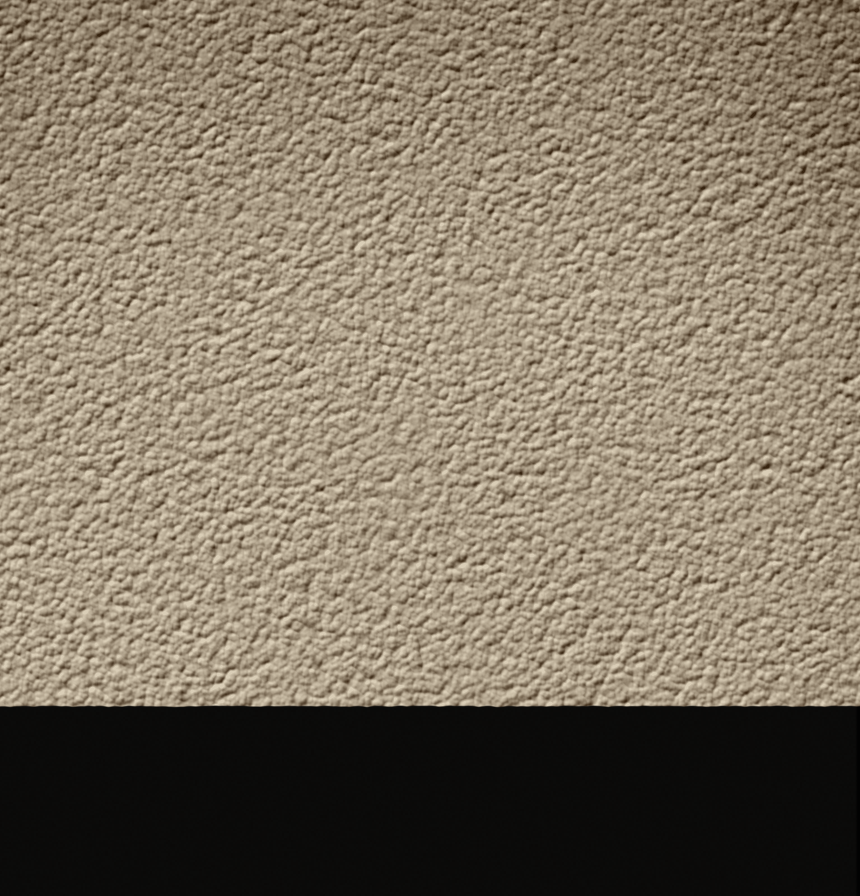
Reproduce this texture procedurally as a Shadertoy shader.

```glsl
// Rough sand-coloured stucco above a plain black band.
// Blended cellular bumps form a height field, lit from the upper left
// by comparing heights a short step apart; soft falloff shades the wall.

vec2 hash2(vec2 cell) {
    vec3 q = fract(cell.xyx * vec3(0.1031, 0.1030, 0.0973));
    q += dot(q, q.yzx + 33.33);
    return fract((q.xx + q.yz) * q.zy);
}

// Smooth cellular noise: high near feature points, low between them
float bumps(vec2 p) {
    vec2 cell = floor(p), local = fract(p);
    float sum = 0.0;
    for (int y = -1; y <= 1; y++) {
        for (int x = -1; x <= 1; x++) {
            vec2 corner = vec2(x, y);
            vec2 d = corner + hash2(cell + corner) - local;
            sum += exp(-7.0 * dot(d, d));
        }
    }
    return log(sum + 0.01) / 7.0;
}

// Crumbs of several sizes, each layer turned to hide its grid
float relief(vec2 p) {
    vec2 turned = mat2(0.8, 0.6, -0.6, 0.8) * p;
    vec2 tilted = mat2(0.92, -0.39, 0.39, 0.92) * p;
    return 0.50 * bumps(turned * vec2(58.0, 72.0))
         + 0.62 * bumps(tilted * vec2(98.0, 112.0) + 17.0)
         + 0.36 * bumps(turned * 168.0 + 41.0)
         + 0.12 * bumps(tilted * 250.0 + 73.0);
}

void mainImage(out vec4 fragColor, in vec2 fragCoord) {
    vec2 uv = fragCoord / iResolution.xy;
    vec2 p = fragCoord / iResolution.y;
    float pixel = 1.0 / iResolution.y;

    // Slope toward the light, with rougher and calmer patches
    float height = relief(p);
    float slope = height - relief(p + vec2(-0.0016, 0.0026));
    float patches = bumps(p * vec2(9.0, 12.0) + 5.0);
    float roughness = 1.0 + 0.4 * (patches + 0.15);

    // Shaded faces fall off more deeply than lit faces rise
    float relit = slope * roughness * (slope < 0.0 ? 2.1 : 1.5);

    // Broad light: dim along the top and right, brightest low on the left
    float light = 0.76 - 0.24 * smoothstep(0.6, 1.08, uv.y);
    light -= 0.14 * smoothstep(0.65, 1.05, uv.x) * smoothstep(0.25, 1.0, uv.y);
    light -= 0.06 * smoothstep(0.12, 0.0, uv.x) * smoothstep(0.4, 0.9, uv.y);
    light -= 0.05 * smoothstep(0.85, 1.0, uv.x);
    light += 0.02 * sin(p.x * 5.0 + 3.0 * p.y) * sin(p.y * 7.0 - p.x);

    // Warm crevices to pale lit faces
    float tone = light + relit + 0.3 * (height + 0.15);
    vec3 wall = mix(vec3(0.33, 0.26, 0.18), vec3(0.80, 0.75, 0.66),
                    clamp(tone, -0.25, 1.12));

    // Black band with faint grain and a darker right rim
    vec3 band = vec3(0.042, 0.040, 0.036) + 0.006 * (hash2(floor(p * 400.0)).x - 0.5);
    band *= 1.0 - 0.8 * smoothstep(0.994, 0.998, uv.x);

    // Slightly ragged lower edge of the wall
    float edge = 0.212 + 0.002 * (bumps(vec2(p.x * 90.0, 3.0)) + 0.1);
    vec3 color = mix(band, wall, smoothstep(-pixel, pixel, uv.y - edge));
    fragColor = vec4(color, 1.0);
}
```
